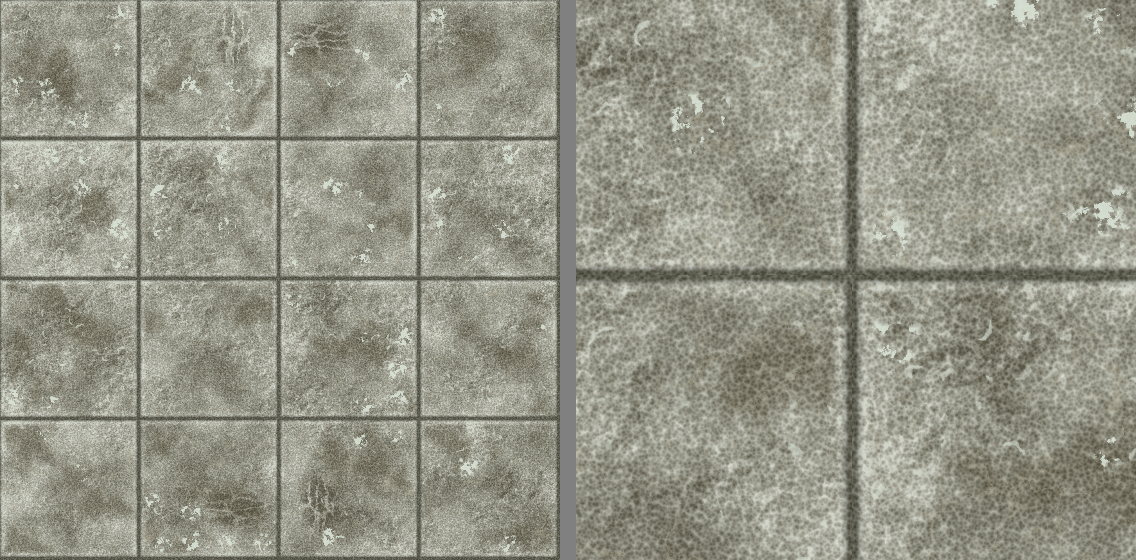
Left: the whole. Right: its middle third, enlarged.
Give the GLSL for this texture, as a three.js fragment shader.

```glsl
#define TILES 4.0
#define GRID_SHIFT vec2(0.0022, -0.0027)
#define GROUT_HALF 0.0125
#define BEVEL_WIDTH 0.06
#define GRAIN_FREQ 62.0
#define GRAIN_AMOUNT 0.62
#define CLOUD_AMOUNT 0.44
#define STONE_DARK vec3(0.42, 0.41, 0.35)
#define STONE_LIGHT vec3(0.75, 0.76, 0.71)
#define GROUT_COLOR vec3(0.37, 0.37, 0.32)
#define STAIN_COLOR vec3(0.39, 0.37, 0.30)
#define CHIP_COLOR vec3(0.85, 0.89, 0.84)

varying vec2 vUv;

vec2 hash2(vec2 p) {
  vec3 q = fract(p.xyx * vec3(0.1031, 0.1030, 0.0973));
  q += dot(q, q.yzx + 33.33);
  return fract((q.xx + q.yz) * q.zy);
}

mat2 rotate(float a) {
  return mat2(cos(a), sin(a), -sin(a), cos(a));
}

// Layered, mutually bent sines, roughly -1 to 1
float mottle(vec2 p) {
  float sum = 0.0, amp = 0.5;
  for (int i = 0; i < 6; i++) {
    sum += amp * sin(p.x + 1.4 * sin(p.y * 1.1)) * sin(p.y + 1.4 * sin(p.x * 0.9));
    p = mat2(1.6, 1.2, -1.2, 1.6) * p + 3.7;
    amp *= 0.62;
  }
  return sum;
}

// Cellular noise: nearest distance, and gap to the second nearest
vec2 cellular(vec2 p) {
  vec2 cell = floor(p), f = fract(p), near = vec2(8.0);
  for (int y = -1; y <= 1; y++) {
    for (int x = -1; x <= 1; x++) {
      vec2 o = vec2(float(x), float(y));
      float d = length(o + hash2(cell + o) - f);
      near = d < near.x ? vec2(d, near.x) : vec2(near.x, min(near.y, d));
    }
  }
  return vec2(near.x, near.y - near.x);
}

// Sparse, randomly turned strokes, one per chosen cell
float flecks(vec2 p, float density, float reach, float thickness) {
  vec2 cell = floor(p), r = hash2(cell), s = hash2(cell + 71.0);
  vec2 q = rotate(s.x * 6.283) * (fract(p) - mix(vec2(0.35), vec2(0.65), r));
  q.y += 1.5 * q.x * q.x;
  q.x -= clamp(q.x, -reach * s.y, reach * s.y);
  return step(1.0 - density, hash2(cell + 19.0).x)
       * (1.0 - smoothstep(thickness * 0.3, thickness, length(q)));
}

void main() {
  vec2 grid = (vUv + GRID_SHIFT) * TILES;
  vec2 id = mod(floor(grid), TILES), f = fract(grid);
  vec2 seed = hash2(id + 5.0);
  vec2 p = f + floor(seed * 37.0);
  vec2 rim = 0.5 - abs(f - 0.5);

  // Broad clouds and worn patches, paler toward the tile rim
  float cloud = mottle(p * 5.0);
  float fine = mottle(p * 17.0 + 4.0);
  float edge = min(rim.x, rim.y) + 0.002 * fine;
  float wear = smoothstep(-0.25, 0.45, mottle(p * 4.3 + 11.0) + 0.5 * (seed.y - 0.5));
  vec2 warp = 0.035 * vec2(fine, mottle(p * 15.0 + 8.0));
  float tone = 0.54 + CLOUD_AMOUNT * cloud + 0.16 * fine + 0.16 * (seed.x - 0.5);
  tone += 0.16 * (1.0 - smoothstep(0.03, 0.28, edge));

  // Crinkled relief lit from the upper left
  float slope = mottle(p * 30.0) - mottle(p * 30.0 + vec2(-0.3, 0.3));
  tone += slope * mix(0.10, 0.46, wear);

  // Pale crust around darker pebbled spots
  vec2 crust = cellular((p + warp) * 13.0);
  tone += wear * (0.24 * (1.0 - smoothstep(0.02, 0.22, crust.y)) - 0.06);

  // Folded gouges on the inner tiles of the outer rows
  float gouged = step(abs(id.x - 1.5), 1.0) * step(1.0, abs(id.y - 1.5));
  vec2 q = f - vec2(id.x < 1.5 ? 0.68 : 0.29, id.y > 1.5 ? 0.71 : 0.36);
  q = mod(id.x + id.y, 2.0) < 0.5 ? q : q.yx;
  float gouge = gouged * (1.0 - smoothstep(0.4, 1.0, length((q + warp) / vec2(0.18, 0.30))));
  float fold = cellular((q + 0.7 * warp) * vec2(15.0, 5.0) + 6.0).y;
  tone += gouge * (0.65 * (1.0 - smoothstep(0.03, 0.28, fold)) - 0.36);

  // Fine grain from two turned layers
  float grain = cellular(p * GRAIN_FREQ).x
              + cellular(rotate(0.6) * p * GRAIN_FREQ * 1.7).x - 0.9;
  tone += GRAIN_AMOUNT * grain;

  // Pale bevel inside the rim, strongest along the top
  float bevel = 1.0 - smoothstep(0.025, BEVEL_WIDTH, edge);
  float topRim = smoothstep(0.92, 0.96, f.y);
  tone += bevel * (0.15 + 0.14 * topRim);

  vec3 color = mix(STONE_DARK, STONE_LIGHT, clamp(tone, -0.2, 1.25));

  // Brown stains and thin tan cracks
  float stain = smoothstep(0.15, 0.75, mottle(p * 3.7 + 23.0));
  color = mix(color, STAIN_COLOR + 0.18 * grain, 0.55 * stain * (1.0 - bevel));
  float crack = 1.0 - smoothstep(0.01, 0.06, cellular((p + 1.6 * warp) * 6.0 + 9.0).y);
  color = mix(color, vec3(0.70, 0.67, 0.58), 0.4 * crack * (1.0 - 0.6 * wear));

  // White scratches and ragged chipped clusters
  float scratch = flecks((p + 0.5 * warp) * 11.0, 0.35, 0.30, 0.09);
  float chip = flecks((p + warp) * 4.0 + 3.0, 0.22, 0.08, 0.32)
             * smoothstep(0.1, 0.4, mottle(p * 38.0 + 2.0));
  float white = max(scratch * mix(0.2, 0.65, wear), min(chip * 1.8, 0.9));
  color = mix(color, CHIP_COLOR, white * smoothstep(0.03, 0.06, edge));

  // Recessed grout with a soft shaded lip
  color *= mix(0.80, 1.0, smoothstep(GROUT_HALF, GROUT_HALF + 0.018, edge));
  float grout = 1.0 - smoothstep(GROUT_HALF - 0.006, GROUT_HALF + 0.006, edge);
  color = mix(color, GROUT_COLOR + 0.18 * grain, grout);

  gl_FragColor = vec4(color, 1.0);
}
```
